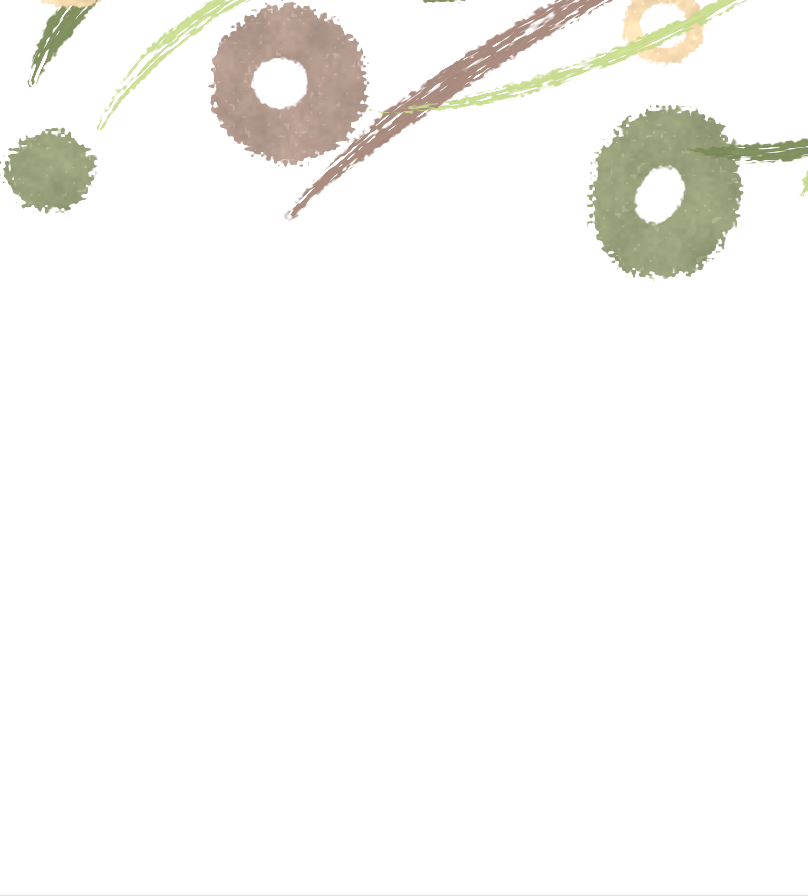
This background is drawn by a WebGL 1 fragment shader. Its source:

```glsl
precision highp float;
// Watercolour rings and dry-brush strokes along the top of a white sheet.
// Rings are ellipses with noisy rims; strokes are quadratic curves whose
// bristle marks come from noise stretched along the curve.
uniform vec2 u_resolution;

#define BROWN vec3(0.69, 0.59, 0.54)
#define BARK vec3(0.64, 0.51, 0.46)
#define SAGE vec3(0.58, 0.61, 0.46)
#define MOSS vec3(0.47, 0.53, 0.33)
#define LIME vec3(0.77, 0.85, 0.54)
#define CREAM vec3(0.98, 0.87, 0.70)
#define RIM_ROUGHNESS 0.013
#define HOLE_ROUGHNESS 0.004
#define MOTTLE 0.22
#define CURVE_STEPS 20

float hash(vec2 p) {
  return fract(sin(dot(p, vec2(127.1, 311.7))) * 43758.5);
}

float noise(vec2 p) {
  vec2 i = floor(p), f = fract(p);
  f = f * f * (3.0 - 2.0 * f);
  return mix(mix(hash(i), hash(i + vec2(1.0, 0.0)), f.x),
             mix(hash(i + vec2(0.0, 1.0)), hash(i + 1.0), f.x), f.y);
}

float fbm(vec2 p) {
  float sum = 0.0, weight = 0.5;
  for (int i = 0; i < 4; i++) {
    sum += weight * noise(p);
    p = p * 2.1 + 17.3;
    weight *= 0.5;
  }
  return sum / 0.9375;
}

// Coverage of a tilted ellipse with a grainy rim
float ellipse(vec2 p, vec2 center, vec2 radii, float tilt, float roughness) {
  vec2 q = p - center;
  float c = cos(tilt), s = sin(tilt);
  q = vec2(c * q.x - s * q.y, s * q.x + c * q.y);
  float d = (length(q / radii) - 1.0) * min(radii.x, radii.y);
  d += (fbm(p * 45.0) - 0.5) * roughness * 0.7;
  d += (noise(p * 270.0) - 0.5) * roughness;
  return 1.0 - smoothstep(-0.0016, 0.0016, d);
}

// Mottled pigment laid over the sheet
vec3 wash(vec3 sheet, vec3 pigment, float coverage, vec2 p) {
  float tone = fbm(p * 28.0) - 0.5 + 0.35 * (noise(p * 190.0) - 0.5);
  float speck = smoothstep(0.80, 0.95, noise(p * 230.0 + 9.0));
  vec3 tint = pigment * (1.0 + MOTTLE * tone) + 0.07 * speck;
  return mix(sheet, tint, coverage * 0.96);
}

// Position along the curve (0 to 1) and signed distance from it
vec2 curveCoords(vec2 p, vec2 a, vec2 b, vec2 c) {
  vec2 from = a, best = vec2(0.0, 10.0);
  for (int i = 1; i <= CURVE_STEPS; i++) {
    float t = float(i) / float(CURVE_STEPS);
    vec2 to = mix(mix(a, b, t), mix(b, c, t), t);
    vec2 e = to - from, q = p - from;
    float h = clamp(dot(q, e) / dot(e, e), 0.0, 1.0);
    float d = length(q - e * h);
    if (d < abs(best.y)) {
      float side = e.x * q.y - e.y * q.x < 0.0 ? -1.0 : 1.0;
      best = vec2(t - (1.0 - h) / float(CURVE_STEPS), d * side);
    }
    from = to;
  }
  return best;
}

// Tapered brush stroke; dryness opens gaps between the bristles
vec3 stroke(vec3 sheet, vec3 ink, vec2 p, vec2 a, vec2 b, vec2 c,
            float halfWidth, float dryness) {
  vec2 k = curveCoords(p, a, b, c);
  float along = k.x * length(c - a);
  vec2 seed = a * 37.0;
  float streak = 0.65 * noise(vec2(along * 28.0, k.y * 430.0) + seed)
               + 0.35 * noise(vec2(along * 150.0, k.y * 480.0) + seed);
  float reach = halfWidth * mix(0.3, 1.0, smoothstep(0.0, 0.55, k.x));
  float rim = abs(k.y) - reach + (noise(p * 240.0) - 0.5) * 0.005;
  float gap = dryness + 0.12 * (1.0 - smoothstep(0.0, 0.35, k.x));
  float coverage = 1.0 - smoothstep(-0.0015, 0.0015, rim);
  coverage *= smoothstep(gap - 0.08, gap + 0.08, streak);
  return mix(sheet, ink * (0.94 + 0.12 * streak), coverage * 0.93);
}

void main() {
  vec2 p = gl_FragCoord.xy / u_resolution.y;
  vec3 col = vec3(1.0);

  // Cream shapes under the strokes
  float ring = ellipse(p, vec2(0.741, 0.971), vec2(0.046, 0.042), 0.0, 0.006);
  ring *= 1.0 - ellipse(p, vec2(0.741, 0.972), vec2(0.027, 0.025), 0.0, HOLE_ROUGHNESS);
  col = wash(col, CREAM, ring, p);

  // Green and brown rings, and the small disc
  ring = ellipse(p, vec2(0.7435, 0.785), vec2(0.083, 0.096), 0.3, RIM_ROUGHNESS);
  ring *= 1.0 - ellipse(p, vec2(0.736, 0.782), vec2(0.025, 0.033), 0.5, HOLE_ROUGHNESS);
  col = wash(col, SAGE, ring, p);
  ring = ellipse(p, vec2(0.322, 0.906), vec2(0.086, 0.087), 0.0, RIM_ROUGHNESS);
  ring *= 1.0 - ellipse(p, vec2(0.312, 0.907), vec2(0.031, 0.028), 0.0, HOLE_ROUGHNESS);
  col = wash(col, BROWN, ring, p);
  col = wash(col, SAGE, ellipse(p, vec2(0.056, 0.81), vec2(0.048, 0.044), 0.0, RIM_ROUGHNESS), p);

  // Brush strokes, each from its thin tail to its full end
  col = stroke(col, MOSS, p, vec2(0.036, 0.908), vec2(0.055, 0.964), vec2(0.102, 1.01), 0.014, 0.28);
  col = stroke(col, LIME, p, vec2(0.112, 0.857), vec2(0.154, 0.943), vec2(0.273, 1.01), 0.010, 0.42);
  col = stroke(col, BARK, p, vec2(0.323, 0.758), vec2(0.43, 0.88), vec2(0.671, 1.01), 0.015, 0.32);
  col = stroke(col, LIME, p, vec2(0.414, 0.878), vec2(0.579, 0.87), vec2(0.827, 1.005), 0.008, 0.37);
  col = stroke(col, MOSS, p, vec2(0.768, 0.833), vec2(0.833, 0.823), vec2(0.911, 0.835), 0.010, 0.32);
  col = stroke(col, LIME, p, vec2(0.896, 0.783), vec2(0.901, 0.794), vec2(0.912, 0.815), 0.006, 0.25);
  col = stroke(col, MOSS, p, vec2(0.453, 1.004), vec2(0.484, 0.999), vec2(0.521, 1.004), 0.004, 0.25);
  col = wash(col, CREAM, ellipse(p, vec2(0.078, 1.018), vec2(0.043, 0.027), 0.0, 0.006), p);

  // Faint rule along the lower edge
  col *= mix(0.9, 1.0, smoothstep(0.0008, 0.0022, p.y));
  gl_FragColor = vec4(col, 1.0);
}
```
